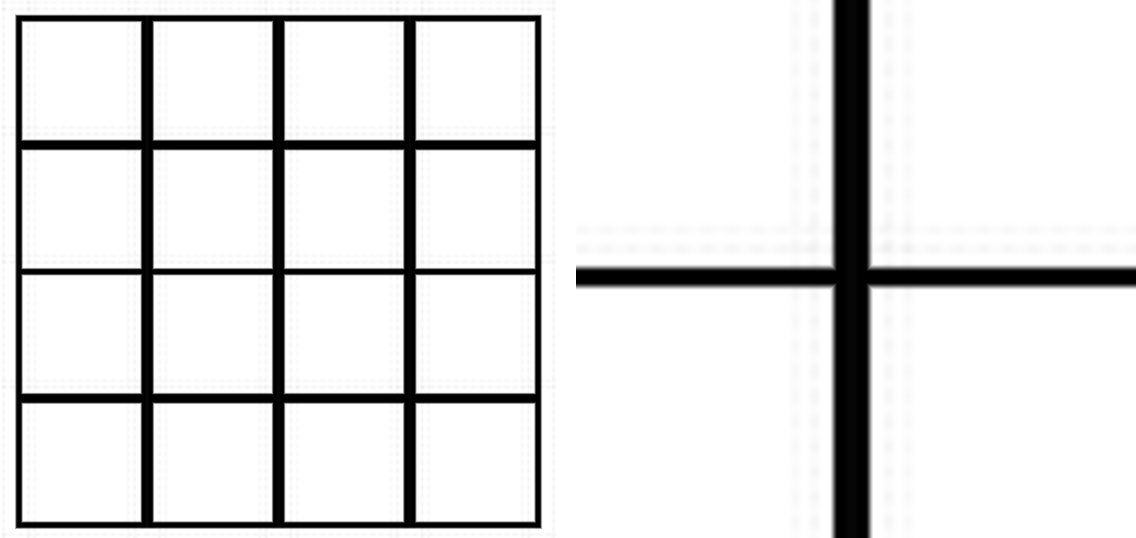
Left: the whole. Right: its middle third, enlarged.
A Shadertoy shader for this pattern:

```glsl
// Four by four grid of black ruled squares on white, with faint dotted halos along the lines

// Faint double fringe at distance e from a line edge, dotted along the line
float halo(float e, float along) {
    float bands = 0.5 + 0.5 * cos(6.2832 * e / 0.0117);
    float reach = smoothstep(0.005, 0.01, e) * (1.0 - smoothstep(0.024, 0.031, e));
    return bands * reach * exp(-28.0 * e) * (0.7 + 0.3 * sin(along * 420.0));
}

void mainImage(out vec4 fragColor, in vec2 fragCoord) {
    // Canvas widths, measured from the middle crossing
    vec2 p = fragCoord / iResolution.x - vec2(0.4974, 0.4755);

    // Nearest rule on each axis
    vec2 pitch = vec2(0.2344, 0.2262);
    vec2 index = clamp(floor(p / pitch + 0.5), -2.0, 2.0);
    vec2 offset = p - index * pitch;

    // Columns are heavy; rows alternate thin and medium
    vec2 halfWidth = vec2(0.0104, mix(0.0052, 0.0083, mod(index.y, 2.0)));
    vec2 edge = abs(offset) - halfWidth;

    // The frame trims the outer columns to half their width
    vec2 frame = abs(p) - vec2(0.4688, 0.4577);
    float outside = max(frame.x, frame.y);
    float shape = max(min(edge.x, edge.y), outside);
    float blur = max(0.0025, 0.7 / iResolution.x);
    float ink = 1.0 - smoothstep(-blur, blur, shape - 0.0004);

    // Row halos lie above their rule, except below the lowest one
    float rowSide = index.y < -1.5 ? -offset.y : offset.y;
    float fringe = halo(edge.x, p.y) + halo(edge.y, p.x) * step(0.0, rowSide);
    fringe *= 1.0 - smoothstep(0.024, 0.03, outside);

    // Slightly lifted black along the core of the heavy columns
    float core = 0.025 * (1.0 - smoothstep(0.001, 0.005, abs(offset.x)));
    float paper = 1.0 - 0.05 * fringe;
    fragColor = vec4(vec3(mix(paper, core, ink)), 1.0);
}
```
